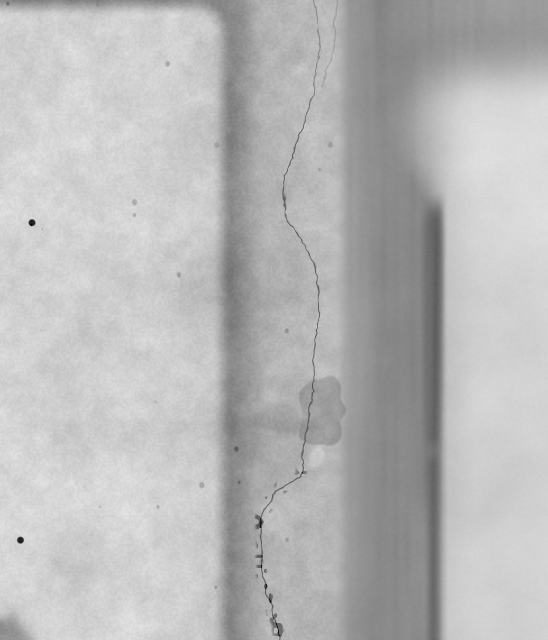
A Shadertoy shader for this texture:

```glsl
const float LEFT_TONE = 0.815;
const float COLUMN_TONE = 0.70;
const float GROOVE_TONE = 0.535;
const float RIGHT_TONE = 0.81;
const float SLOT_TONE = 0.35;
const float CRACK_WIDTH = 0.0008;
const float MOTTLE = 0.13;
const float GRAIN = 0.045;
const int CRACK_POINTS = 19;
const vec2 CRACK[CRACK_POINTS] = vec2[](
    vec2(.491, 1.), vec2(.500, .935), vec2(.487, .850), vec2(.469, .792),
    vec2(.456, .746), vec2(.443, .724), vec2(.447, .661), vec2(.471, .622),
    vec2(.496, .583), vec2(.498, .499), vec2(.490, .440), vec2(.486, .375),
    vec2(.477, .310), vec2(.469, .255), vec2(.430, .232), vec2(.408, .190),
    vec2(.409, .107), vec2(.423, .056), vec2(.440, -.003));

float hash(vec2 p) {
    vec3 q = fract(vec3(p.xyx) * .1031);
    q += dot(q, q.yzx + 33.33);
    return fract((q.x + q.y) * q.z);
}

float noise(vec2 p) {
    vec2 i = floor(p), f = fract(p);
    f = f * f * (3. - 2. * f);
    return mix(mix(hash(i), hash(i + vec2(1, 0)), f.x),
               mix(hash(i + vec2(0, 1)), hash(i + vec2(1, 1)), f.x), f.y);
}

float fbm(vec2 p) {
    float sum = 0., amp = .5;
    for (int i = 0; i < 5; i++) {
        sum += amp * noise(p);
        p = mat2(1.6, 1.2, -1.2, 1.6) * p + 7.3;
        amp *= .5;
    }
    return sum;
}

float roundBox(vec2 p, vec2 halfSize, float r) {
    vec2 q = abs(p) - halfSize + r;
    return length(max(q, 0.)) + min(max(q.x, q.y), 0.) - r;
}

float segment(vec2 p, vec2 a, vec2 b) {
    vec2 d = b - a;
    return length(p - a - d * clamp(dot(p - a, d) / dot(d, d), 0., 1.));
}

float below(float edge, float soft, float v) {
    return 1. - smoothstep(edge - soft, edge + soft, v);
}

// Scattered pits, one candidate per cell
float pits(vec2 p, float cells, float density) {
    vec2 id = floor(p * cells);
    vec2 center = .3 + .4 * vec2(hash(id + 11.), hash(id + 47.));
    float radius = mix(.06, .22, hash(id + 83.));
    float d = length((fract(p * cells) - center) * vec2(1., .8));
    return step(hash(id), density) * below(radius, .08, d);
}

void mainImage(out vec4 fragColor, in vec2 fragCoord) {
    float px = 1. / iResolution.y;
    vec2 p = fragCoord * px;
    float cloud = fbm(p * 9.) - .48;
    float fine = fbm(p * 45. + 20.) - .48;
    float streak = noise(p * vec2(110., 7.)) - .5;

    // Column between two recesses
    float tone = mix(.50, COLUMN_TONE, smoothstep(.352, .425, p.x));
    tone += .025 * smoothstep(.44, .5, p.x) * smoothstep(.3, .7, p.y);
    tone += cloud * .11 + fine * .11;

    // Shaded groove to the right
    float groove = mix(.60, GROOVE_TONE, smoothstep(.54, .60, p.x));
    groove += .07 * smoothstep(.84, 1., p.y) * smoothstep(.58, .75, p.x);
    groove += cloud * .07 + streak * .025;
    tone = mix(tone, groove, smoothstep(.523, .550, p.x));

    // Left panel with a soft rounded corner
    float leftEdge = roundBox(p - vec2(-.651, -.008), vec2(1., 1.), .045);
    float left = LEFT_TONE + cloud * MOTTLE + fine * .09;
    left -= .05 * smoothstep(.22, .34, p.x);
    tone = mix(tone, left, below(-.002, .016, leftEdge));

    // Right panel, blurrier toward its upper corner
    float upper = smoothstep(.62, .82, p.y);
    vec2 rightCorner = vec2(mix(.692, .655, upper), .895);
    float rightEdge = roundBox(p - rightCorner - vec2(1., -1.), vec2(1.), .09);
    float right = RIGHT_TONE + .045 * smoothstep(.5, .75, p.y) + cloud * .10;
    right -= .05 * (1. - smoothstep(.69, .75, p.x));
    tone = mix(tone, right, below(0., mix(.010, .065, upper), rightEdge));

    // Dark slot beside the right panel
    float slotHalf = mix(.008, .015, smoothstep(.1, .65, p.y));
    float slotDist = abs(p.x - .675 - .003 * streak) - slotHalf;
    float slot = below(0., .009, slotDist) * below(.682, .025, p.y + (.69 - p.x) * .5);
    slot *= 1. - .4 * exp(-pow((p.y - .295) / .014, 2.));
    tone = mix(tone, SLOT_TONE + .1 * smoothstep(.69, .655, p.x) + streak * .05, slot * .9);

    // Damp patch with a ragged wing
    vec2 w = p + .012 * (vec2(noise(p * 50.), noise(p * 50. + 31.)) - .5);
    float patchDist = roundBox(w - vec2(.501, .355), vec2(.034, .054), .028);
    float wing = length((w - vec2(.437, .347)) / vec2(.043, .024)) - 1.;
    float damp = max(below(0., .0025, patchDist), .65 * below(0., .35, wing));
    tone -= .105 * damp;
    tone -= .035 * below(1., .4, length((w - vec2(.435, .29)) / vec2(.05, .06)));
    tone += .08 * below(0., .004, length((w - vec2(.491, .283)) * vec2(1., .8)) - .012);

    // Main crack and its faint upper branch
    vec2 c = p;
    c.x += .006 * (noise(p * 55. + 5.) - .5) + .003 * (noise(p * 190.) - .5);
    float crack = 1.;
    for (int i = 0; i < CRACK_POINTS - 1; i++)
        crack = min(crack, segment(c, CRACK[i], CRACK[i + 1]));
    float strength = mix(.75, .4, smoothstep(.78, .9, p.y));
    tone = mix(tone, .22, strength * below(CRACK_WIDTH, px * .8, crack));
    float branch = min(segment(c, vec2(.527, 1.), vec2(.521, .92)),
                       segment(c, vec2(.521, .92), vec2(.503, .865)));
    tone -= .12 * below(CRACK_WIDTH, px, branch);
    float chips = below(.009, .004, crack) * below(.27, .02, p.y);
    tone -= .3 * chips * smoothstep(.66, .78, noise(p * 130.));

    // Bolt holes, small pits and the stained corner
    for (int i = 0; i < 2; i++) {
        vec2 hole = mix(vec2(.050, .652), vec2(.032, .156), float(i));
        float d = length(p - hole);
        tone -= .04 * exp(-d * 90.);
        tone = mix(tone, .13, below(.0052, .0015, d));
    }
    float sharp = below(.52, .02, p.x);
    tone -= .16 * sharp * pits(p, 55., .025) * smoothstep(.4, .6, noise(p * 12.));
    tone -= .22 * below(.042, .018, length(w - vec2(.01, -.008)));

    // Surface grain
    tone += GRAIN * (noise(p * 330.) - .5) * mix(.35, 1., sharp);
    fragColor = vec4(vec3(clamp(tone, 0., 1.)), 1.);
}
```
